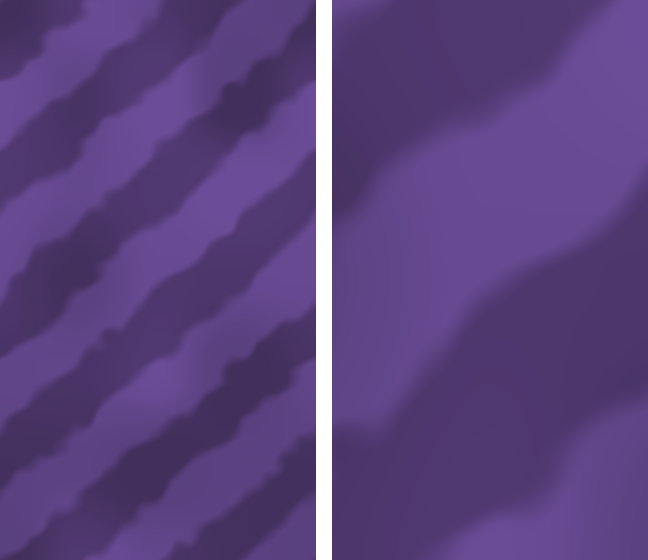
Left: the whole. Right: its middle third, enlarged.
This background is drawn by a Shadertoy shader. Its source:

```glsl
#define REPEATS vec2(2.0, 4.0)       // stripes across and down
#define STRIPE_CENTER 0.32           // phase of the dark stripe's middle
#define STRIPE_HALF_WIDTH 0.245      // in periods
#define EDGE_SOFTNESS 0.065          // in periods
#define JAG_CELLS vec2(18.0, 32.0)
#define JAG_AMOUNT 0.13
#define SWAY_CELLS vec2(5.0, 9.0)
#define SWAY_AMOUNT 0.10
#define SHADE_CELLS vec2(4.0, 6.0)
#define SHADE_CONTRAST 0.36          // half range of noise spread over the shades

const vec3 DARK_DEEP = vec3(0.260, 0.185, 0.360);
const vec3 DARK_SOFT = vec3(0.320, 0.225, 0.450);
const vec3 LIGHT_DULL = vec3(0.350, 0.250, 0.495);
const vec3 LIGHT_VIVID = vec3(0.420, 0.300, 0.595);

float hash(vec2 cell, float seed) {
    vec3 p = fract(vec3(cell.xyx + seed * 17.3) * 0.1031);
    p += dot(p, p.yzx + 33.33);
    return fract((p.x + p.y) * p.z);
}

// Value noise that wraps after a whole number of cells
float wrapNoise(vec2 uv, vec2 cells, float seed) {
    vec2 p = uv * cells;
    vec2 i = floor(p);
    vec2 f = p - i;
    f = f * f * (3.0 - 2.0 * f);
    vec2 a = mod(i, cells);
    vec2 b = mod(i + 1.0, cells);
    float low = mix(hash(a, seed), hash(vec2(b.x, a.y), seed), f.x);
    float high = mix(hash(vec2(a.x, b.y), seed), hash(b, seed), f.x);
    return mix(low, high, f.y);
}

void mainImage(out vec4 fragColor, in vec2 fragCoord) {
    vec2 uv = fragCoord / iResolution.xy;

    // Diagonal phase, bent by slow sway and fine ragged jags
    float phase = uv.x * REPEATS.x - uv.y * REPEATS.y - STRIPE_CENTER;
    phase += SWAY_AMOUNT * (wrapNoise(uv, SWAY_CELLS, 1.0) - 0.5);
    phase += JAG_AMOUNT * (wrapNoise(uv, JAG_CELLS, 2.0) - 0.5);

    // Distance from the nearest dark stripe's middle
    float offset = abs(fract(phase + 0.5) - 0.5);
    float light = smoothstep(-EDGE_SOFTNESS, EDGE_SOFTNESS, offset - STRIPE_HALF_WIDTH);

    // Cloudy shade shared by both stripe colours
    float cloud = wrapNoise(uv, SHADE_CELLS, 3.0);
    float shade = smoothstep(0.5 - SHADE_CONTRAST, 0.5 + SHADE_CONTRAST, cloud);
    vec3 darkStripe = mix(DARK_DEEP, DARK_SOFT, shade);
    vec3 lightStripe = mix(LIGHT_DULL, LIGHT_VIVID, shade);

    fragColor = vec4(mix(darkStripe, lightStripe, light), 1.0);
}
```
